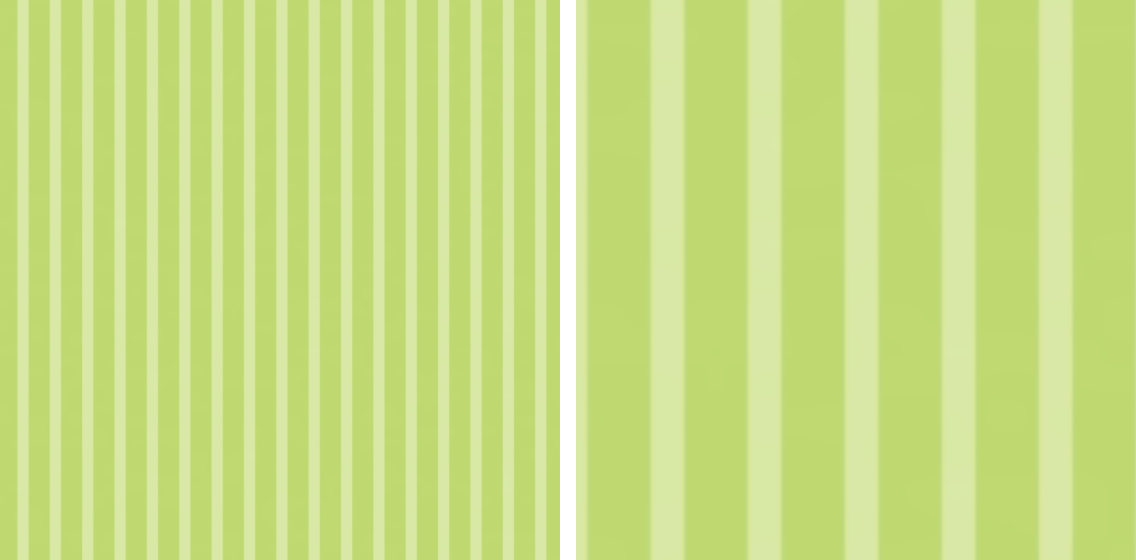
Left, the full canvas; right, a detail of the centre.
Give the GLSL for this pattern, as a Shadertoy shader.

```glsl
// Pale vertical pinstripes on a lime green ground, with soft edges and faint mottling.

#define PERIOD 0.05778
#define FIRST_CENTRE 0.0411
#define STRIPE_WIDTH 0.0200
#define EDGE_SOFTNESS 0.0014
#define BLUE_SOFTNESS 0.0034
#define MOTTLE_SCALE 48.0
#define MOTTLE_AMOUNT 0.008
#define GROUND_COLOUR vec3(0.75, 0.85, 0.44)
#define STRIPE_COLOUR vec3(0.85, 0.91, 0.65)

float hash(vec2 p) {
    return fract(sin(dot(p, vec2(127.1, 311.7))) * 43758.5453);
}

float valueNoise(vec2 p) {
    vec2 cell = floor(p);
    vec2 f = fract(p);
    f = f * f * (3.0 - 2.0 * f);
    float bottom = mix(hash(cell), hash(cell + vec2(1.0, 0.0)), f.x);
    float top = mix(hash(cell + vec2(0.0, 1.0)), hash(cell + vec2(1.0, 1.0)), f.x);
    return mix(bottom, top, f.y);
}

// Signed distance to the nearest stripe edge, negative inside the stripe
float stripeDistance(float x) {
    float offset = (fract((x - FIRST_CENTRE) / PERIOD + 0.5) - 0.5) * PERIOD;
    return abs(offset) - 0.5 * STRIPE_WIDTH;
}

void mainImage(out vec4 fragColor, in vec2 fragCoord) {
    vec2 uv = fragCoord / iResolution.y;
    float pixel = 1.0 / iResolution.y;

    // Blue fades over a wider edge than red and green
    float d = stripeDistance(uv.x);
    vec3 softness = max(vec3(EDGE_SOFTNESS, EDGE_SOFTNESS, BLUE_SOFTNESS), 0.7 * pixel);
    vec3 coverage = 1.0 - smoothstep(-softness, softness, vec3(d));
    vec3 colour = mix(GROUND_COLOUR, STRIPE_COLOUR, coverage);

    // Faint mottling, stretched sideways
    float mottle = valueNoise(uv * MOTTLE_SCALE * vec2(0.6, 1.0)) - 0.5;
    colour += MOTTLE_AMOUNT * mottle * vec3(0.7, 0.5, 1.0);

    fragColor = vec4(colour, 1.0);
}
```
